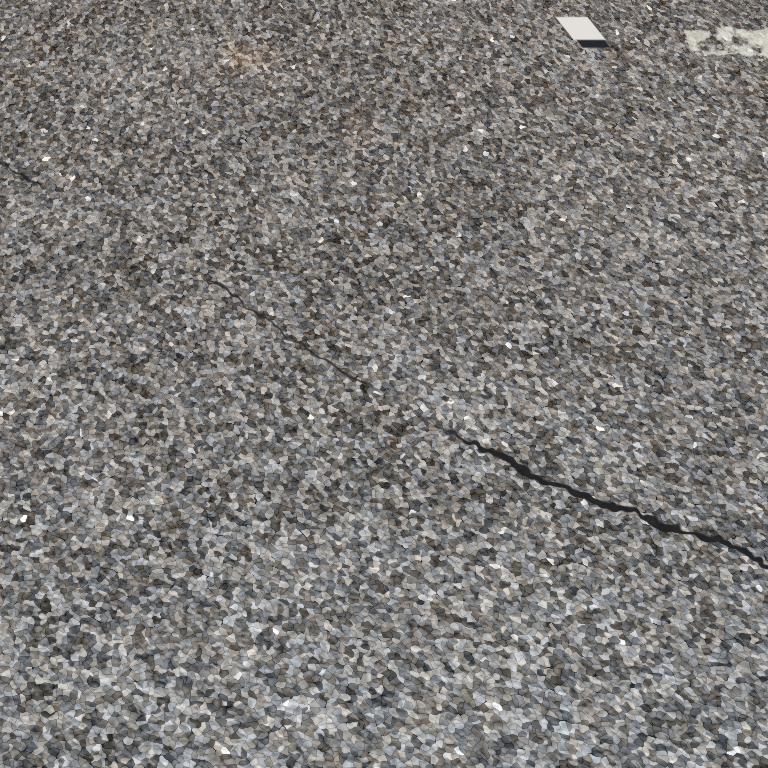
A three.js fragment shader for this texture:

```glsl
// Worn grey asphalt seen at a slant, with a long crack, a road marker and faded paint.
varying vec2 vUv;

#define HORIZON 2.0          // height where the ground would vanish
#define GRAIN vec2(205.0, 250.0) // grain density across and in depth
#define TILT 0.22            // downward lean of the grains to the right
#define BASE 0.468           // mean brightness
#define STONE_CONTRAST 0.42
#define GRIT_CONTRAST 0.24
#define GAP_DEPTH 0.13
#define SOFT 0.0015          // edge softness in canvas units
#define PAINT vec3(0.83, 0.82, 0.78)
#define CRACK_COLOR vec3(0.13, 0.13, 0.14)

float hash(vec2 p) {
  vec3 q = fract(vec3(p.xyx) * 0.1031);
  q += dot(q, q.yzx + 33.33);
  return fract((q.x + q.y) * q.z);
}

float noise(vec2 p) {
  vec2 i = floor(p), f = fract(p);
  f = f * f * (3.0 - 2.0 * f);
  return mix(mix(hash(i), hash(i + vec2(1, 0)), f.x),
             mix(hash(i + vec2(0, 1)), hash(i + vec2(1, 1)), f.x), f.y);
}

float fbm(vec2 p) {
  float sum = 0.0, amp = 0.5;
  for (int i = 0; i < 4; i++) {
    sum += amp * noise(p);
    p = p * 2.03 + 17.0;
    amp *= 0.5;
  }
  return sum / 0.9375;
}

// Softly blended cells: x = stone tone, y = warm or cool tint, z = gap between stones
vec3 stones(vec2 p) {
  vec2 cell = floor(p), f = fract(p), blend = vec2(0.0);
  float total = 0.0, nearest = 9.0, second = 9.0;
  for (int j = -1; j <= 1; j++) {
    for (int i = -1; i <= 1; i++) {
      vec2 o = vec2(float(i), float(j)), id = cell + o;
      vec2 center = o + vec2(hash(id), hash(id + 71.3));
      float d = dot(center - f, center - f);
      float tone = hash(id + 137.7);
      tone += 0.65 * smoothstep(0.965, 1.0, hash(id + 211.1));
      float w = exp(-16.0 * d);
      blend += w * vec2(tone, hash(id + 311.9));
      total += w;
      second = min(second, max(nearest, d));
      nearest = min(nearest, d);
    }
  }
  float gap = 1.0 - smoothstep(0.0, 0.22, sqrt(second) - sqrt(nearest));
  return vec3(blend / max(total, 0.00001), gap);
}

// Coverage of a box whose sides lean by shear
float slab(vec2 p, vec2 halfSize, float shear) {
  p.x -= shear * p.y;
  vec2 d = abs(p) - halfSize;
  return 1.0 - smoothstep(-SOFT, SOFT, max(d.x, d.y));
}

// Broken on the left, wide and continuous on the right
float crack(vec2 p) {
  float path = 0.765 - 0.52 * p.x - 0.025 * sin(6.2832 * (p.x - 0.35));
  path += 0.016 * (fbm(vec2(p.x * 24.0, 3.0)) - 0.5);
  path += 0.008 * (noise(p * 110.0) - 0.5);
  float solid = smoothstep(0.5, 0.65, p.x);
  float broken = smoothstep(0.42, 0.6, noise(vec2(p.x * 13.0 + 4.0, 8.0)));
  float width = mix(0.0018, 0.0042, solid) * (0.4 + 1.2 * noise(p * 60.0));
  float line = 1.0 - smoothstep(width - SOFT, width + SOFT, abs(p.y - path));
  return line * mix(0.75 * broken, 0.95, solid);
}

float dustPatch(vec2 p, vec2 center, vec2 radius) {
  vec2 d = (p - center) / radius;
  return exp(-dot(d, d)) * (0.5 + fbm(p * 90.0));
}

void main() {
  vec2 uv = vUv;

  // Ground coordinates: grains shrink with distance
  float depth = HORIZON - uv.y;
  vec2 ground = GRAIN * vec2((uv.x - 0.5) / depth, -log(depth)) + 400.0;
  ground.y += TILT * ground.x;
  vec2 ragged = vec2(noise(ground * 1.3), noise(ground * 1.3 + 53.0)) - 0.5;
  vec3 stone = stones(ground + 0.7 * ragged);

  // Stone faces, grit, gaps and broad stains
  float grit = noise(ground * vec2(1.5, 1.9) + 90.0) - 0.5;
  float stain = fbm(uv * vec2(5.0, 8.0) + 6.0) - 0.5;
  float clumps = fbm(ground * 0.22) - 0.5;
  float light = STONE_CONTRAST * (stone.x - 0.5) + GRIT_CONTRAST * grit;
  light -= GAP_DEPTH * (stone.z - 0.35);
  light *= mix(1.08, 0.88, uv.y);
  light += BASE + 0.10 * stain + 0.13 * clumps - 0.045 * (uv.y - 0.5);
  vec3 color = vec3(max(light, 0.09));
  color += vec3(0.055, 0.008, -0.05) * (stone.y - 0.5);
  color += mix(vec3(0.0, 0.002, 0.0), vec3(0.017, -0.003, -0.019), uv.y);

  // Pale dust and the crack
  float dust = dustPatch(uv, vec2(0.32, 0.925), vec2(0.032, 0.016));
  dust += 0.5 * dustPatch(uv, vec2(0.46, 0.83), vec2(0.025, 0.014));
  color += dust * vec3(0.13, 0.095, 0.06);
  color = mix(color, CRACK_COLOR, crack(uv));

  // Faded paint, worn along its rim
  vec2 wear = 0.012 * (vec2(fbm(uv * 80.0), fbm(uv * 80.0 + 31.0)) - 0.5);
  float paint = slab(uv + wear - vec2(0.99, 0.945), vec2(0.097, 0.018), -0.8);
  paint *= smoothstep(0.24, 0.48, fbm(uv * vec2(70.0, 110.0)));
  color = mix(color, PAINT + 0.25 * (light - BASE), 0.9 * paint);

  // Road marker: dark front below a white top
  float front = slab(uv - vec2(0.772, 0.944), vec2(0.018, 0.006), -0.8);
  float top = slab(uv - vec2(0.756, 0.963), vec2(0.021, 0.015), -0.8);
  color = mix(color, vec3(0.15, 0.16, 0.18), front);
  color = mix(color, vec3(0.89, 0.88, 0.86), top);

  gl_FragColor = vec4(clamp(color, 0.0, 1.0), 1.0);
}
```
